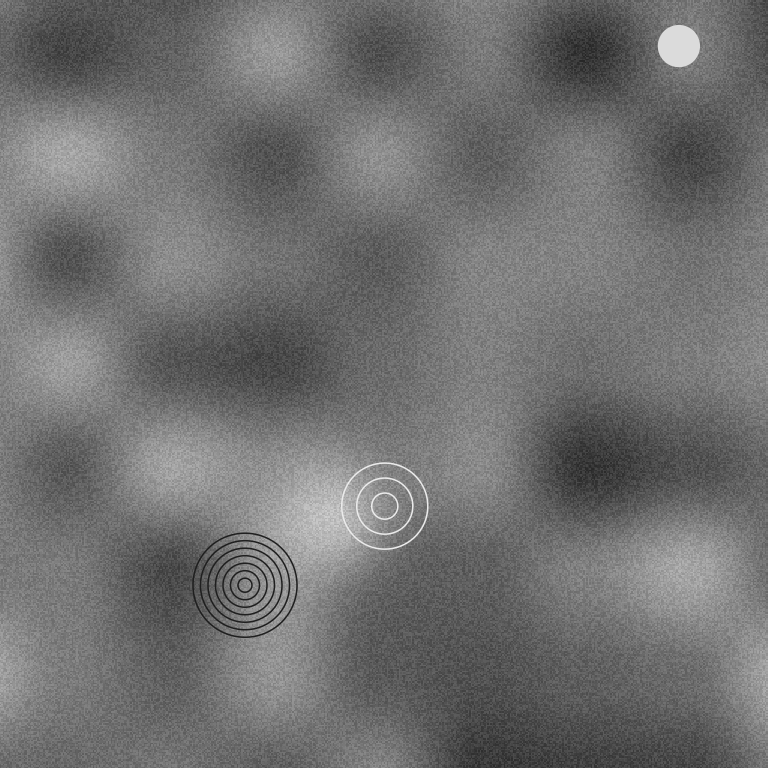
This background is drawn by a WebGL 1 fragment shader. Its source:

```glsl
precision highp float;

uniform vec2 u_resolution;

#define CLOUD_CELLS 7.4
#define CLOUD_MEAN 0.425
#define CLOUD_RANGE 0.62
#define GRAIN_CELLS 512.0
#define GRAIN_RANGE 0.12
#define GLOW_RADIUS 0.075
#define GLOW_LEVEL 0.78
#define LINE_WIDTH 0.002
#define DISC_LEVEL 0.86
#define LIGHT_LINE 0.92
#define DARK_LINE 0.12

float hash(vec2 p) {
    vec3 q = fract(vec3(p.xyx) * 0.1031);
    q += dot(q, q.yzx + 33.33);
    return fract((q.x + q.y) * q.z);
}

// Sum of two hashes: most lattice values stay near the middle grey
float latticeValue(vec2 cell) {
    return 0.5 * (hash(cell + 17.0) + hash(cell + 83.0));
}

float valueNoise(vec2 p) {
    vec2 cell = floor(p);
    vec2 f = fract(p);
    vec2 w = f * f * (3.0 - 2.0 * f);
    float bottom = mix(latticeValue(cell), latticeValue(cell + vec2(1.0, 0.0)), w.x);
    float top = mix(latticeValue(cell + vec2(0.0, 1.0)), latticeValue(cell + 1.0), w.x);
    return mix(bottom, top, w.y);
}

// Antialiased coverage of the inside of a signed distance
float coverage(float dist, float pixel) {
    return clamp(0.5 - dist / pixel, 0.0, 1.0);
}

// Evenly spaced concentric circles, drawn as thin lines
float rings(vec2 p, float first, float spacing, float count, float pixel) {
    float r = length(p) - first;
    float index = clamp(floor(r / spacing + 0.5), 0.0, count - 1.0);
    return coverage(abs(r - index * spacing) - 0.5 * LINE_WIDTH, pixel);
}

void main() {
    float pixel = 1.0 / min(u_resolution.x, u_resolution.y);
    vec2 uv = gl_FragCoord.xy * pixel;

    // Soft clouds with one bright glow
    float cloud = valueNoise(uv * CLOUD_CELLS + vec2(0.35, 0.1));
    float level = CLOUD_MEAN + CLOUD_RANGE * (cloud - 0.5);
    vec2 toGlow = (uv - vec2(0.43, 0.325)) / GLOW_RADIUS;
    level = mix(level, GLOW_LEVEL, 0.9 * exp(-dot(toGlow, toGlow)));

    // Fine grain
    level += GRAIN_RANGE * (hash(floor(uv * GRAIN_CELLS) + 211.0) - 0.5);

    // Ring groups and disc
    float darkRings = rings(uv - vec2(0.319, 0.238), 0.0091, 0.00977, 7.0, pixel);
    float lightRings = rings(uv - vec2(0.501, 0.341), 0.017, 0.0195, 3.0, pixel);
    float disc = coverage(length(uv - vec2(0.884, 0.94)) - 0.0275, pixel);
    level = mix(level, DARK_LINE, darkRings);
    level = mix(level, LIGHT_LINE, lightRings);
    level = mix(level, DISC_LEVEL, disc);

    gl_FragColor = vec4(vec3(level), 1.0);
}
```
